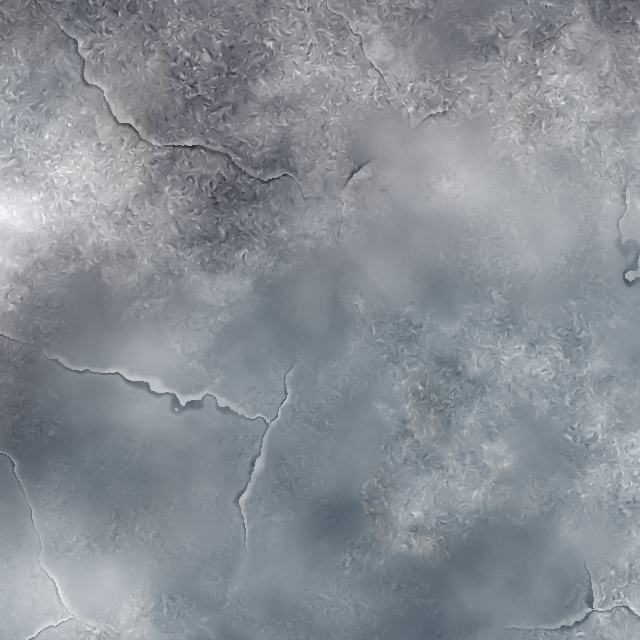
Reproduce this texture procedurally as a WebGL 1 fragment shader.

```glsl
precision highp float;
// Draws a weathered blue-grey stone wall with rough lime crust and a few chipped cracks.
uniform vec2 u_resolution;

vec2 hash2(vec2 p) {
  return fract(sin(vec2(dot(p, vec2(127.1, 311.7)), dot(p, vec2(269.5, 183.3)))) * 43758.5);
}

float valueNoise(vec2 p) {
  vec2 cell = floor(p), f = fract(p);
  f = f * f * (3.0 - 2.0 * f);
  float low = mix(hash2(cell).x, hash2(cell + vec2(1.0, 0.0)).x, f.x);
  float high = mix(hash2(cell + vec2(0.0, 1.0)).x, hash2(cell + 1.0).x, f.x);
  return mix(low, high, f.y);
}

float fbm(vec2 p) {
  float sum = 0.0, amp = 0.533;
  for (int i = 0; i < 4; i++) {
    sum += amp * valueNoise(p);
    p = mat2(0.8, 0.6, -0.6, 0.8) * p * 2.03 + 17.0;
    amp *= 0.5;
  }
  return sum;
}

// Short curved stroke in its own frame
float stroke(vec2 q, float bend) {
  q.y += bend * q.x * q.x;
  return exp(-9.0 * q.x * q.x - 50.0 * q.y * q.y);
}

// Scattered strokes in all directions, each pale with a dark flank or the reverse
float grain(vec2 p) {
  vec2 cell = floor(p), f = fract(p);
  float sum = 0.0;
  for (int j = -1; j <= 1; j++) {
    for (int i = -1; i <= 1; i++) {
      vec2 offset = vec2(float(i), float(j));
      vec2 place = hash2(cell + offset), kind = hash2(cell + offset + 71.3);
      vec2 d = f - offset - place;
      float c = cos(kind.x * 6.283), s = sin(kind.x * 6.283);
      vec2 q = vec2(c * d.x + s * d.y, c * d.y - s * d.x);
      float bend = kind.y * 2.4 - 1.2;
      float polarity = mix(-0.8, 1.0, step(0.35, fract(kind.y * 7.0)));
      float strength = 0.3 + fract(kind.x * 5.0);
      sum += polarity * strength * (stroke(q, bend) - 0.6 * stroke(q + vec2(0.08, 0.24), bend));
    }
  }
  return sum;
}

// Cellular slabs: x = distance to edge, y = side facing the light, z = slab tone
vec3 slabs(vec2 p) {
  vec2 cell = floor(p), f = fract(p), nearest = vec2(0.0), owner = vec2(0.0);
  float best = 9.0, edge = 9.0, facing = 0.0;
  for (int j = -1; j <= 1; j++) {
    for (int i = -1; i <= 1; i++) {
      vec2 offset = vec2(float(i), float(j));
      vec2 r = offset + hash2(cell + offset) - f;
      if (dot(r, r) < best) { best = dot(r, r); nearest = r; owner = offset; }
    }
  }
  for (int j = -2; j <= 2; j++) {
    for (int i = -2; i <= 2; i++) {
      vec2 offset = owner + vec2(float(i), float(j));
      vec2 r = offset + hash2(cell + offset) - f;
      vec2 gap = r - nearest;
      if (dot(gap, gap) > 0.0001) {
        float d = dot(0.5 * (r + nearest), normalize(gap));
        if (d < edge) { edge = d; facing = dot(normalize(gap), vec2(0.8, 0.6)); }
      }
    }
  }
  return vec3(edge, facing, hash2(cell + owner + 5.0).y);
}

void main() {
  vec2 p = gl_FragCoord.xy / min(u_resolution.x, u_resolution.y);
  vec2 wobble = vec2(fbm(p * 9.0), fbm(p * 9.0 + 40.0)) - 0.5;
  vec2 fray = vec2(fbm(p * 34.0), fbm(p * 34.0 + 70.0)) - 0.5;
  vec3 slab = slabs(p * 2.1 + wobble * 0.2 + fray * 0.04 + 3.0);
  float slabTone = (slab.z - 0.5) * smoothstep(0.0, 0.05, slab.x);

  // Where the surface is rough, mostly towards the top
  vec2 frayed = p + fray * 0.035 + wobble * 0.04;
  float rough = smoothstep(0.45, 0.6, fbm(frayed * 4.6 + 7.0) + 0.34 * (p.y - 0.5));
  float speckle = smoothstep(0.48, 0.66, fbm(p * 14.0 + 60.0));

  // Broad stains, slab tones and a pale band near the foot
  float tone = 0.598 + 0.68 * (fbm(p * 2.8 + 11.0) - 0.5) + 0.14 * slabTone;
  float band = (p.y - 0.12 - 0.15 * (p.x - 0.4)) / 0.08;
  tone += 0.07 * exp(-band * band) * smoothstep(0.9, 0.3, p.x);
  tone += 0.05 * (rough - 0.4);

  // Mottling at middle sizes
  tone += 0.12 * (fbm(frayed * 11.0 + 25.0) - 0.5);
  tone += (0.05 + 0.2 * rough) * (fbm(frayed * 30.0 + 50.0) - 0.5);

  // Fine relief in uneven clumps
  vec2 curl = p + wobble * 0.02 + fray * 0.01;
  float relief = 0.35 * grain(curl * 36.0 + 5.0) + 0.5 * grain(curl * 62.0) + 0.5 * grain(curl * 98.0 + 19.0);
  float clump = 0.45 + 1.1 * valueNoise(p * 13.0 + 80.0);
  tone += relief * (0.014 + 0.07 * speckle + 0.17 * rough) * clump;

  // Broken cracks: pale lip on one side, thin shadow on the other
  float broken = smoothstep(0.45, 0.56, fbm(p * 3.5 + 90.0));
  float lip = smoothstep(-0.1, 0.1, -slab.y);
  float width = (0.004 + 0.02 * valueNoise(p * 30.0)) * mix(0.6, 1.0, lip);
  float line = broken * (1.0 - smoothstep(width * 0.3, width * 1.8, slab.x));
  tone += line * mix(-0.2, 0.15, lip) * (0.4 + 0.8 * valueNoise(p * 40.0 + 9.0));

  // Cool stone, warm crust and faint ochre stains
  float warmth = smoothstep(0.2, 0.8, 0.6 * p.y + 0.3 * (1.0 - p.x) + 0.9 * (fbm(p * 2.5 + 31.0) - 0.5));
  vec3 coolTint = vec3(-0.034, 0.003, 0.033);
  vec3 warmTint = vec3(-0.006, -0.002, 0.019);
  vec3 tint = mix(coolTint, warmTint, warmth) * clamp(2.3 - 2.2 * tone, 0.5, 1.4);
  float ochre = rough * smoothstep(0.58, 0.74, fbm(frayed * 5.0 + 120.0));
  tint += ochre * vec3(0.018, 0.003, -0.014);

  gl_FragColor = vec4(clamp(tone + tint, 0.0, 1.0), 1.0);
}
```
